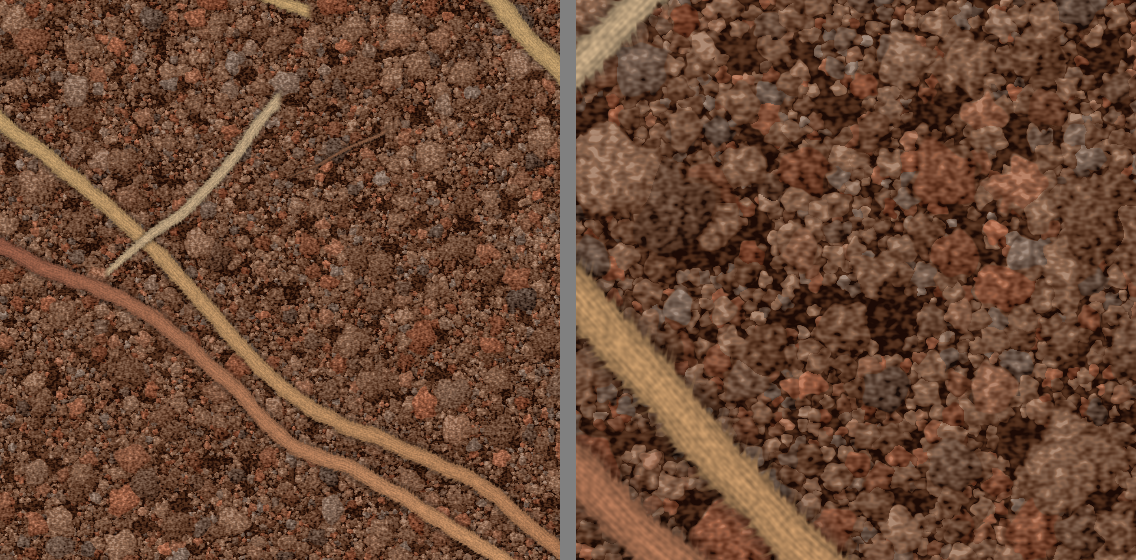
Left, the full canvas; right, a detail of the centre.
This texture is drawn by a three.js fragment shader. Its source:

```glsl
varying vec2 vUv;

// Soil colours, dark to light
const vec3 PIT = vec3(0.11, 0.04, 0.018);
const vec3 UMBER = vec3(0.29, 0.16, 0.09);
const vec3 EARTH = vec3(0.40, 0.26, 0.18);
const vec3 CLAY = vec3(0.49, 0.36, 0.28);
const vec3 SAND = vec3(0.57, 0.41, 0.31);
const vec3 PALE = vec3(0.68, 0.54, 0.45);
const vec3 RUST = vec3(1.12, 0.92, 0.84);

// Grain sizes and relief
const float FINEST_CELLS = 125.0;
const float FINEST_FILL = 0.97;
const float LAYER_RATIO = 0.58;
const float PORE_SCALE = 26.0;
const float GAP_TONE = 0.13;
const float GRAIN_TONE = 0.40;
const float TONE_SPREAD = 0.42;
const float SHADOW = 0.75;
const vec2 LIGHT = vec2(-0.09, 0.15);

// line: height and slope; bends: centre, width, height
struct Root {
  vec2 line; vec3 bendA; vec3 bendB; vec2 span;
  float halfWidth; vec3 startColor; vec3 endColor;
};

float hash(vec2 p) {
  vec3 q = fract(p.xyx * 0.1031);
  q += dot(q, q.yzx + 33.33);
  return fract((q.x + q.y) * q.z);
}

float gradient(vec2 cell, vec2 offset) {
  float angle = 6.2832 * hash(cell);
  return dot(vec2(cos(angle), sin(angle)), offset);
}

float noise(vec2 p) {
  vec2 i = floor(p), f = fract(p), e = vec2(1.0, 0.0);
  vec2 u = f * f * f * (f * (f * 6.0 - 15.0) + 10.0);
  return mix(mix(gradient(i, f), gradient(i + e, f - e), u.x),
             mix(gradient(i + e.yx, f - e.yx), gradient(i + 1.0, f - 1.0), u.x), u.y);
}

float ramp(float a, float b, float t) { return clamp((t - a) / (b - a), 0.0, 1.0); }

vec3 soilColor(float t) {
  vec3 c = mix(PIT, UMBER, ramp(0.03, 0.17, t));
  c = mix(c, EARTH, ramp(0.17, 0.40, t));
  c = mix(c, CLAY, ramp(0.40, 0.63, t));
  c = mix(c, SAND, ramp(0.63, 0.80, t));
  return mix(c, PALE, ramp(0.80, 0.96, t));
}

// Nearest grain: offset in radii, distance in radii, identity
vec4 nearestGrain(vec2 p, float cells, float fill) {
  vec2 q = p * cells;
  q += 0.4 * vec2(noise(q * 1.7), noise(q * 1.7 + 31.0));
  vec4 best = vec4(0.0, 0.0, 9.0, 0.0);
  for (int y = -1; y <= 1; y++) for (int x = -1; x <= 1; x++) {
    vec2 id = floor(q) + vec2(float(x), float(y));
    vec2 seed = id + floor(cells) * 3.0;
    vec2 centre = id + 0.15 + 0.7 * vec2(hash(seed + 11.0), hash(seed + 47.0));
    float pore = smoothstep(-0.38, -0.15, noise(centre / cells * PORE_SCALE));
    vec2 o = (q - centre) / mix(0.40, 0.75, hash(seed + 83.0));
    float d = length(o);
    if (hash(seed) < fill * pore && d < best.z) best = vec4(o, d, hash(seed + 129.0));
  }
  return best;
}

vec3 soil(vec2 p) {
  float tone = GAP_TONE, hue = 0.5, cells = FINEST_CELLS, fill = FINEST_FILL;
  for (int i = 0; i < 4; i++) {
    vec4 g = nearestGrain(p, cells, fill);
    float cover = 1.0 - smoothstep(0.86, 1.02, g.z);
    float lit = GRAIN_TONE + TONE_SPREAD * (g.w - 0.5)
              + 0.2 * (1.0 - g.z * g.z) + dot(g.xy, LIGHT);
    tone *= mix(SHADOW, 1.0, smoothstep(1.0, 1.35, g.z));
    tone = mix(tone, lit, cover);
    hue = mix(hue, fract(g.w * 17.0), cover);
    cells *= LAYER_RATIO;
    fill *= LAYER_RATIO;
  }
  // Crumbs, with a faint sideways grain
  float crumbs = 0.55 * noise(p * 170.0) + 0.4 * noise(p * vec2(260.0, 390.0));
  tone += crumbs * mix(0.35, 1.0, ramp(0.05, 0.35, tone)) + 0.1 * noise(p * 9.0);
  vec3 c = soilColor(tone);
  c = mix(c, vec3(dot(c, vec3(0.34))), 0.4 * smoothstep(0.75, 1.0, hue));
  return c * mix(vec3(1.0), RUST, 1.0 - smoothstep(0.0, 0.3, hue));
}

float bend(float x, vec3 b) { float k = (x - b.x) / b.y; return b.z * exp(-k * k); }

float path(float x, Root r) {
  return r.line.x + r.line.y * x + bend(x, r.bendA) + bend(x, r.bendB)
       + 0.006 * noise(vec2(x * 20.0, r.line.x * 9.0));
}

void drawRoot(inout vec3 color, vec2 p, Root r) {
  float slope = (path(p.x + 0.002, r) - path(p.x - 0.002, r)) / 0.004;
  float side = (p.y - path(p.x, r)) * inversesqrt(1.0 + slope * slope);
  float along = dot(p, normalize(vec2(1.0, r.line.y)));
  float inside = smoothstep(r.span.x, r.span.x + 0.015, p.x)
               * (1.0 - smoothstep(r.span.y - 0.015, r.span.y, p.x));
  float width = r.halfWidth * mix(0.55, 1.0, ramp(r.span.x, r.span.x + 0.12, p.x));
  width *= 1.0 + 0.25 * noise(vec2(along * 35.0, 3.0));
  float reach = abs(side) / width;

  // Fringe of fine hairs over a soft shadow
  float strand = noise(vec2((along + 0.5 * abs(side)) * 300.0, side * 45.0));
  float fringe = smoothstep(0.05, 0.4, strand) * (1.0 - smoothstep(1.0, 1.8, reach));
  float body = 1.0 - smoothstep(-0.0025, 0.0015, abs(side) - width - 0.004 * strand);
  vec3 skin = mix(r.startColor, r.endColor, ramp(0.0, 1.0, p.x));
  color *= 1.0 - 0.28 * inside * (1.0 - smoothstep(0.9, 1.8, reach));
  color = mix(color, skin * 0.9, 0.4 * fringe * inside);

  // Rounded, fibrous skin
  float fibre = 0.2 * noise(vec2(along * 60.0, side * 450.0)) + 0.22 * noise(p * 280.0);
  color = mix(color, skin * (1.06 - 0.3 * min(reach * reach, 1.2) + fibre), body * inside);
}

void main() {
  vec3 straw = vec3(0.69, 0.56, 0.38), tan_ = vec3(0.65, 0.45, 0.31);
  vec3 rose = vec3(0.54, 0.33, 0.25), ash = vec3(0.69, 0.59, 0.46);
  vec3 flat_ = vec3(0.0, 1.0, 0.0);
  vec3 color = soil(vUv);
  drawRoot(color, vUv, Root(vec2(0.423, 0.5), flat_, flat_, vec2(0.508, 0.70), 0.004, UMBER, SAND));
  drawRoot(color, vUv, Root(vec2(0.557, -0.62), vec3(0.25, 0.16, 0.045),
    vec3(0.52, 0.08, -0.03), vec2(-0.2, 1.2), 0.0145, rose, vec3(0.73, 0.54, 0.37)));
  drawRoot(color, vUv, Root(vec2(0.785, -0.768), vec3(0.52, 0.2, -0.09),
    vec3(0.87, 0.06, 0.014), vec2(-0.2, 1.2), 0.0145, straw, tan_));
  drawRoot(color, vUv, Root(vec2(0.319, 1.022), vec3(0.36, 0.1, -0.035),
    flat_, vec2(0.182, 0.508), 0.0105, ash, ash));
  drawRoot(color, vUv, Root(vec2(1.956, -1.08), vec3(0.94, 0.05, -0.006),
    flat_, vec2(0.7, 1.2), 0.018, straw, straw));
  drawRoot(color, vUv, Root(vec2(1.198, -0.4), flat_, flat_, vec2(0.4, 0.56), 0.012, straw, straw));
  gl_FragColor = vec4(color, 1.0);
}
```
